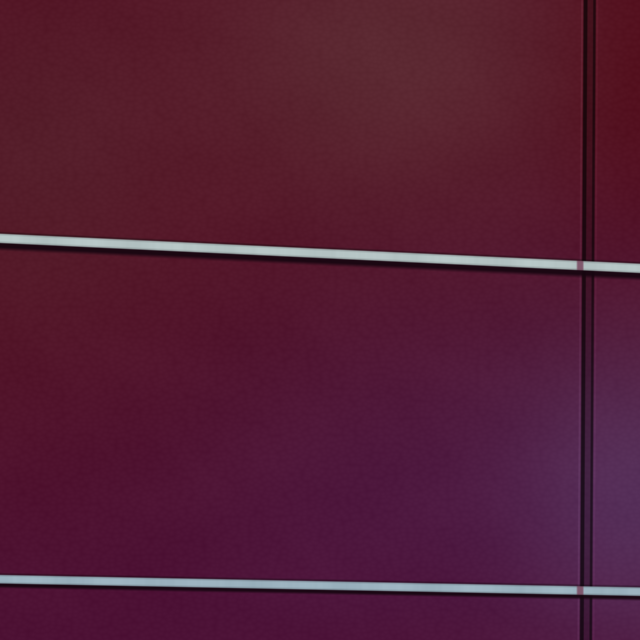
Write a Shadertoy shader that draws this texture.

```glsl
// Glossy burgundy wall panels with pale metal strips and a vertical groove.
#define STRIP_TOP 0.6276     // height of the upper strip at the left edge
#define STRIP_GAP 0.5326     // spacing of strips at the left edge
#define STRIP_SLOPE -0.0469  // slope of the upper strip
#define SLOPE_STEP 0.0274    // slope change from one strip to the next
#define STRIP_HALF 0.0073    // half the strip thickness
#define SHADOW_DROP 0.0105   // reach of the shadow below a strip
#define GROOVE_X 0.9125      // groove position at the bottom
#define GROOVE_LEAN 0.006    // sideways drift of the groove with height
#define GRAIN 0.018          // strength of the surface mottling

vec2 hash2(vec2 p) {
    vec3 q = fract(p.xyx * vec3(0.1031, 0.1030, 0.0973));
    q += dot(q, q.yzx + 33.33);
    return fract((q.xx + q.yz) * q.zy);
}

// Distance to the nearest scattered cell point
float cellular(vec2 p) {
    vec2 cell = floor(p);
    float nearest = 2.0;
    for (int j = -1; j <= 1; j++)
        for (int i = -1; i <= 1; i++) {
            vec2 c = cell + vec2(i, j);
            nearest = min(nearest, length(c + hash2(c) - p));
        }
    return nearest;
}

// Broad uneven sheen from layered sines
float sheen(vec2 p) {
    float sum = 0.0, amp = 0.5;
    for (int i = 0; i < 4; i++) {
        sum += amp * sin(p.x + 1.7 * sin(p.y)) * sin(p.y * 1.3 + float(i));
        p = mat2(1.6, 1.2, -1.2, 1.6) * p + 2.3;
        amp *= 0.6;
    }
    return sum;
}

// Soft round reflection
float glow(vec2 p, vec2 center, vec2 size) {
    vec2 d = (p - center) / size;
    return exp(-dot(d, d));
}

// Smooth-edged bar centred on zero
float bar(float d, float halfWidth, float soft) {
    return 1.0 - smoothstep(halfWidth - soft, halfWidth + soft, abs(d));
}

vec3 panelColor(vec2 p) {
    vec3 wine = vec3(0.325, 0.070, 0.140);
    vec3 plum = vec3(0.300, 0.065, 0.205);
    vec3 color = mix(plum, wine, smoothstep(0.0, 0.75, p.y - 0.25 * p.x + 0.1));

    // Reflected light: warm above, violet at the lower right
    color += vec3(0.035, 0.090, 0.055) * glow(p, vec2(0.60, 0.92), vec2(0.30, 0.25));
    color += vec3(0.010, 0.045, 0.025) * glow(p, vec2(0.05, 0.75), vec2(0.22, 0.25));
    color += vec3(0.035, 0.110, 0.130) * glow(p, vec2(1.02, 0.23), vec2(0.22, 0.28));
    color += vec3(0.000, 0.025, 0.045) * glow(p, vec2(0.65, 0.28), vec2(0.35, 0.30));
    color -= vec3(0.000, 0.020, 0.030) * glow(p, vec2(1.0, 0.9), vec2(0.12, 0.35));

    // Fine mottling
    color += GRAIN * 0.5 * sheen(p * 13.0);
    color += GRAIN * (0.5 - cellular(p * vec2(110.0, 150.0)));
    return color;
}

void mainImage(out vec4 fragColor, in vec2 fragCoord) {
    vec2 uv = fragCoord / iResolution.xy;
    float soft = max(1.0 / iResolution.y, 0.0013);
    vec3 color = panelColor(uv);

    // Groove: two dark lines around a dim channel, with a faint lit lip
    float gx = uv.x - GROOVE_X - GROOVE_LEAN * uv.y;
    color *= 1.0 - 0.22 * bar(gx - 0.003, 0.009, soft);
    color *= 1.0 - 0.58 * bar(gx + 0.0035, 0.0030, soft);
    color *= 1.0 - 0.50 * bar(gx - 0.0105, 0.0020, soft);
    color += vec3(0.050, 0.045, 0.055) * bar(gx + 0.0090, 0.0012, soft);
    color += vec3(0.035, 0.020, 0.030) * bar(gx - 0.0150, 0.0012, soft);

    // Strips fan out slightly, each over a dark shadow
    for (int k = 0; k < 2; k++) {
        float row = float(k);
        float slope = STRIP_SLOPE + SLOPE_STEP * row;
        float d = uv.y - (STRIP_TOP - STRIP_GAP * row + slope * uv.x);
        float halfWidth = STRIP_HALF - 0.0006 * row;
        float drop = SHADOW_DROP * (1.0 - 0.45 * row);

        float shadow = smoothstep(-halfWidth - drop - 0.003, -halfWidth - drop * 0.5, d)
                     * (1.0 - smoothstep(0.0, halfWidth, d));
        color = mix(color, vec3(0.085, 0.020, 0.060), shadow * 0.92);
        color *= 1.0 - 0.35 * bar(d - halfWidth, 0.0025, 0.002);

        // Metal, cooler on the lower strip and dimmer toward its edges
        vec3 metal = mix(vec3(0.71, 0.77, 0.77), vec3(0.61, 0.70, 0.75), row);
        metal *= 1.0 - 0.16 * smoothstep(0.4, 1.0, abs(d) / halfWidth);
        metal += 0.025 * sheen(vec2(uv.x * 45.0, row * 5.0 + 1.0));

        // Tinted break where the strip meets the groove
        float joint = bar(uv.x - 0.9065, 0.0050, 0.002);
        metal = mix(metal, vec3(0.47, 0.28, 0.37), joint * 0.85);
        color = mix(color, metal, bar(d, halfWidth, soft));
    }

    fragColor = vec4(clamp(color, 0.0, 1.0), 1.0);
}
```
